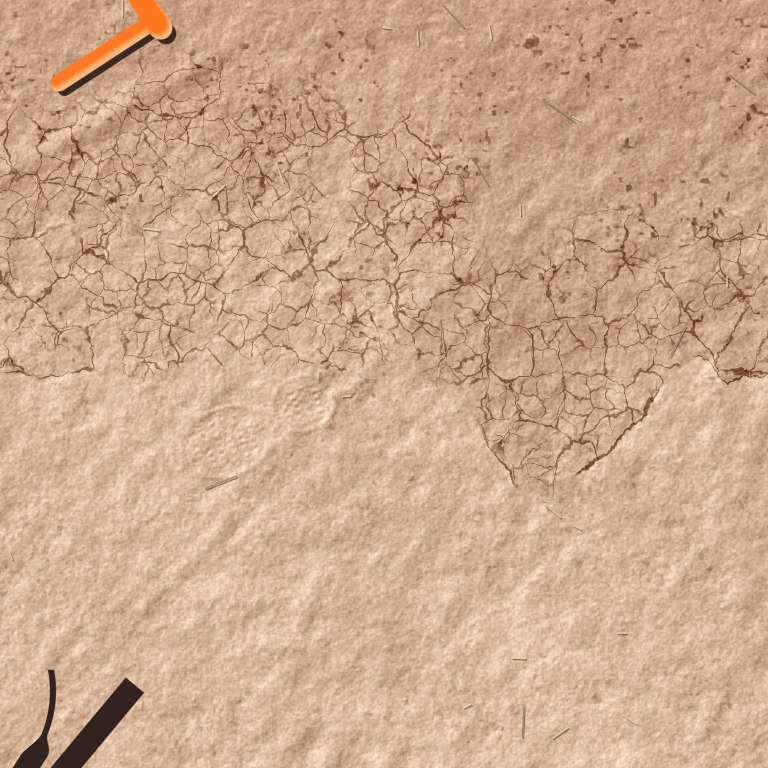
This texture is drawn by a Shadertoy shader. Its source:

```glsl
// Sunlit dry ground: cracked clay over loose sand, with footprints, straw, a mallet and a cast shadow.
#define SAND vec3(0.81, 0.67, 0.56)
#define TONE_STEP vec3(0.23, 0.25, 0.255)
#define SHADOW vec3(0.18, 0.12, 0.11)
#define STRAW vec3(0.93, 0.82, 0.64)
#define ORANGE vec3(1.0, 0.47, 0.13)
#define RELIEF 9.0
#define GRAIN 0.42
#define CRACK_WIDTH 0.0010
#define STRAW_COUNT 26
#define PX (0.8 / iResolution.y)

vec2 hash2(vec2 p) {
    vec3 q = fract(p.xyx * vec3(0.1031, 0.1030, 0.0973));
    q += dot(q, q.yzx + 33.33);
    return fract((q.xx + q.yz) * q.zy);
}

float noise(vec2 p) {
    vec2 i = floor(p), f = fract(p);
    f = f * f * (3.0 - 2.0 * f);
    return mix(mix(hash2(i).x, hash2(i + vec2(1, 0)).x, f.x),
               mix(hash2(i + vec2(0, 1)).x, hash2(i + 1.0).x, f.x), f.y);
}

float fbm(vec2 p) {
    float sum = 0.0, amp = 0.5;
    for (int i = 0; i < 5; i++) {
        sum += amp * noise(p);
        p = mat2(1.6, 1.2, -1.2, 1.6) * p + 17.3;
        amp *= 0.5;
    }
    return sum;
}

float fill(float d) { return 1.0 - smoothstep(-PX, PX, d); }

float bell(float x) { return exp(-x * x); }

float segment(vec2 p, vec2 a, vec2 b) {
    vec2 ab = b - a;
    return length(p - a - ab * clamp(dot(p - a, ab) / dot(ab, ab), 0.0, 1.0));
}

// Distance to the nearest border between Voronoi cells
float cellBorder(vec2 p, float scale) {
    p *= scale;
    vec2 cell = floor(p), f = fract(p), nearest = vec2(0);
    float best = 8.0, border = 8.0;
    for (int k = 0; k < 9; k++) {
        vec2 g = vec2(k % 3 - 1, k / 3 - 1);
        vec2 r = g + hash2(cell + g) - f;
        if (dot(r, r) < best) { best = dot(r, r); nearest = r; }
    }
    for (int k = 0; k < 25; k++) {
        vec2 g = vec2(k % 5 - 2, k / 5 - 2);
        vec2 r = g + hash2(cell + g) - f, d = r - nearest;
        if (dot(d, d) > 1e-4) border = min(border, dot(0.5 * (nearest + r), normalize(d)));
    }
    return border / scale;
}

// Signed distance above the lower rim of the crust, with its pointed tongue
float crustRim(vec2 p) {
    float rim = min(0.515 + 0.02 * p.x - 0.03 * smoothstep(0.92, 0.95, p.x),
                    0.335 + 1.1 * abs(p.x - 0.715));
    return 0.75 * (p.y - rim - 0.05 * (fbm(p * vec2(34, 24)) - 0.5));
}

// Raised sole outline with pressed tread bars
float footprint(vec2 p, vec2 size) {
    p = mat2(0.94, -0.34, 0.34, 0.94) * p;
    float d = (length(p / size) - 1.0) * size.y;
    float tread = sin(p.y * 700.0) * smoothstep(-0.2, 0.5, sin(p.x * 420.0));
    return 0.09 * bell(d / 0.004) + 0.028 * tread * (1.0 - smoothstep(-0.014, -0.006, d));
}

// Lumps, drag marks, wheel ridge and footprints
float height(vec2 p) {
    vec2 drag = vec2(p.x + p.y, p.x - p.y) * 0.707;
    float loose = 1.0 - smoothstep(0.49, 0.56, p.y);
    float lane = bell((drag.y + 0.03) / 0.18);
    float h = 0.7 * fbm(p * 32.0) + 0.2 * noise(p * 17.0);
    h += loose * lane * 0.22 * noise(drag * vec2(6, 62));
    h += loose * (1.0 - lane) * 0.3 * noise(vec2(p.x * 38.0 - p.y * 15.0, p.y * 16.0));
    h += (1.0 - loose) * 0.12 * noise(drag * vec2(8, 60));
    h += 0.35 * bell((p.y - 0.77 - 0.56 * p.x) / 0.018) * (1.0 - smoothstep(0.25, 0.36, p.x));
    h += footprint(p - vec2(0.395, 0.475), vec2(0.042, 0.036));
    return h + footprint(p - vec2(0.295, 0.425), vec2(0.062, 0.044));
}

float mallet(vec2 p) {
    float handle = segment(p, vec2(0.077, 0.892), vec2(0.195, 0.969)) - 0.011;
    return min(handle, segment(p, vec2(0.178, 1.01), vec2(0.209, 0.964)) - 0.0155);
}

void mainImage(out vec4 fragColor, in vec2 fragCoord) {
    vec2 p = fragCoord / iResolution.y;

    // Broad tone, slanting light and grain
    float rim = crustRim(p), crust = smoothstep(-0.003, 0.003, rim);
    float left = length((p - vec2(0.22, 0.66)) / vec2(0.43, 0.27));
    float right = length((p - vec2(0.83, 0.52)) / vec2(0.29, 0.2));
    float tone = 0.2 - 0.27 * smoothstep(0.4, 0.9, p.y);
    tone -= 0.2 * crust * (1.0 - smoothstep(0.7, 1.2, right));
    tone += 0.45 * (fbm(p * 6.0 + 3.0) - 0.48) + GRAIN * (noise(p * 290.0) - 0.5);
    tone += RELIEF * (height(p) - height(p + vec2(-0.0014, 0.0014)));

    // Cracks, fading out away from the two dried patches
    vec2 warped = p + 0.022 * vec2(fbm(p * 52.0), fbm(p * 52.0 + 40.0));
    float dried = 1.0 - smoothstep(0.8, 1.15, min(left, right) + 0.9 * fbm(p * 9.0 + 8.0) - 0.45);
    float width = CRACK_WIDTH * (0.1 + 1.5 * noise(p * 60.0));
    float fine = fill(cellBorder(warped, 36.0) - width) * smoothstep(0.35, 0.65, noise(p * 23.0));
    float coarse = fill(cellBorder(warped, 17.0) - width * 1.3) * smoothstep(0.1, 0.4, noise(p * 30.0 + 9.0));
    tone -= 1.25 * crust * dried * max(fine * 0.85, coarse);

    // Broken lip of the crust and its pale edge
    float lip = smoothstep(0.35, 0.6, noise(p * 13.0 + 2.0)) * (1.0 - smoothstep(0.36, 0.44, p.x));
    lip = max(lip, smoothstep(0.6, 0.66, p.x) * smoothstep(0.1, 0.45, noise(p * 17.0)));
    tone -= 1.4 * lip * fill(abs(rim) - 0.003 * noise(p * 45.0));
    tone += 0.25 * lip * bell((rim + 0.006) / 0.004);

    // Ragged crumbs and pits, clustered on the firmer ground
    float cluster = smoothstep(0.4, 0.65, fbm(p * 11.0 + 60.0)) * (0.35 + 0.65 * smoothstep(0.4, 0.7, p.y));
    float pits = smoothstep(0.68, 0.85, 0.65 * noise(p * 115.0 + 5.0) + 0.35 * noise(p * 240.0));
    tone -= 1.1 * cluster * pits;
    vec3 color = SAND + max(tone, -1.9) * TONE_STEP;
    color.gb -= 0.012 * smoothstep(0.6, 1.0, p.y);

    // Straw with thin shadows
    for (int i = 0; i < STRAW_COUNT; i++) {
        vec2 seed = vec2(i, 13), rnd = hash2(seed + 50.0), q = p - hash2(seed);
        float angle = rnd.x * 6.2832;
        vec2 reach = vec2(cos(angle), sin(angle)) * (0.005 + 0.019 * rnd.y * rnd.y);
        float shade = segment(q + vec2(-0.0015, 0.002), -reach, reach) - 0.0009;
        color = mix(color, SHADOW, 0.5 * fill(shade));
        vec3 stalk = STRAW * (1.0 - 0.35 * step(0.72, rnd.y));
        color = mix(color, stalk, 0.9 * fill(segment(q, -reach, reach) - 0.001));
    }

    // Mallet and its shadow
    color = mix(color, SHADOW, 0.92 * fill(mallet(p + vec2(-0.007, 0.008)) + 0.002));
    float glow = smoothstep(0.0, 0.008, mallet(p + vec2(0.005, -0.006)) + 0.004);
    color = mix(color, mix(ORANGE, vec3(1.0, 0.72, 0.48), glow), fill(mallet(p)));

    // Cast shadow of a bar and a curved hook
    vec2 q = abs(mat2(0.64, -0.77, 0.77, 0.64) * (p - vec2(0.115, 0.035)));
    float bar = max(q.x - 0.095, q.y - 0.0155), rise = p.y - 0.1;
    float hook = abs(p.x - 0.069 + 3.5 * rise * rise) - 0.018 + 0.014 * smoothstep(0.015, 0.045, p.y);
    color = mix(color, SHADOW, 0.97 * fill(min(bar, max(hook, rise - 0.028))));

    fragColor = vec4(clamp(color, 0.0, 1.0), 1.0);
}
```
